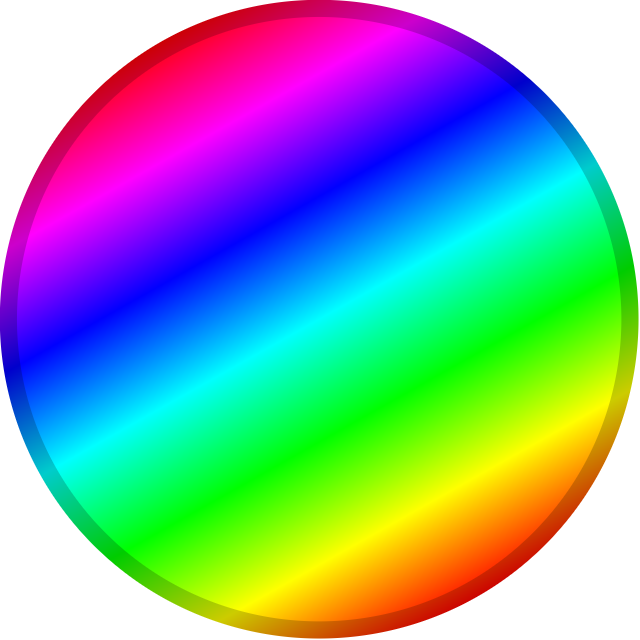
Reproduce this background procedurally as a Shadertoy shader.

```glsl
// Draws a rainbow disc with slanted hue bands and a darker rim on white.

const vec3  BACKGROUND   = vec3(1.0);
const vec2  DISC_CENTER  = vec2(0.4987, 0.5013);
const float DISC_RADIUS  = 0.499;
const float RIM_WIDTH    = 0.0268;
const float RIM_SHADE    = 0.8;     // brightness of the rim
const float BAND_ANGLE   = 0.512;   // slope of the bands, in radians
const float HUE_SPAN     = 1.004;   // length covered by one hue cycle
const float CENTER_HUE   = 0.5;     // cyan

// Fully saturated colour for a hue in 0..1
vec3 hueColor(float hue) {
    vec3 ramp = abs(fract(hue + vec3(0.0, 2.0, 1.0) / 3.0) * 6.0 - 3.0);
    return clamp(ramp - 1.0, 0.0, 1.0);
}

// Coverage of a shape from its signed distance, one pixel soft
float coverage(float dist, float pixel) {
    return clamp(0.5 - dist / pixel, 0.0, 1.0);
}

void mainImage(out vec4 fragColor, in vec2 fragCoord) {
    float pixel = 1.0 / min(iResolution.x, iResolution.y);
    vec2 canvas = (fragCoord - 0.5 * iResolution.xy) * pixel + 0.5;
    vec2 p = canvas - DISC_CENTER;

    // Hue runs across the bands, from lower right to upper left
    vec2 acrossBands = vec2(-sin(BAND_ANGLE), cos(BAND_ANGLE));
    float hue = CENTER_HUE + dot(p, acrossBands) / HUE_SPAN;
    vec3 rainbow = hueColor(clamp(hue, 0.0, 1.0));

    // Shaded rim around the bright face
    float edge = length(p) - DISC_RADIUS;
    float face = coverage(edge + RIM_WIDTH, pixel);
    vec3 disc = rainbow * mix(RIM_SHADE, 1.0, face);

    fragColor = vec4(mix(BACKGROUND, disc, coverage(edge, pixel)), 1.0);
}
```
